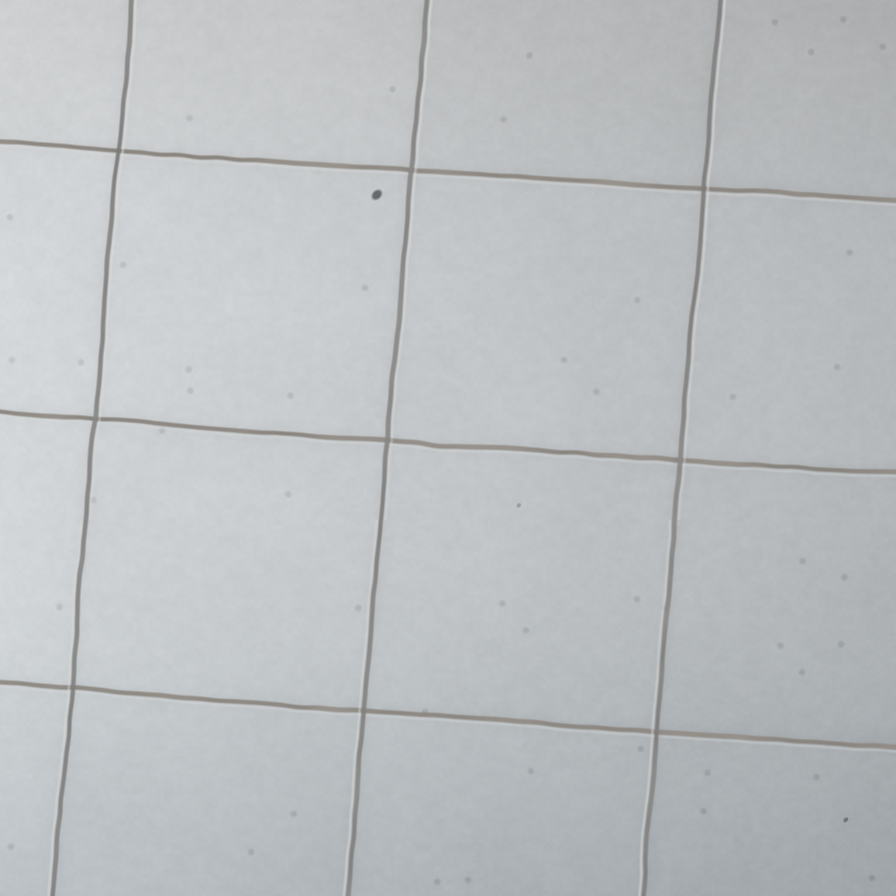
Write a three.js fragment shader that draws this texture.

```glsl
// Pale glazed wall tiles in a tilted grid with thin wobbly grout and a few specks.
varying vec2 vUv;

const vec2 TILE = vec2(0.3285, 0.302);
const vec3 GROUT_GREY = vec3(0.515, 0.51, 0.505);
const vec3 GROUT_BROWN = vec3(0.55, 0.53, 0.50);
const vec3 RIM_LIGHT = vec3(0.86, 0.865, 0.86);
const vec3 SPECK_DARK = vec3(0.33, 0.34, 0.36);

float hash(vec2 p) {
  vec3 q = fract(vec3(p.xyx) * 0.1031);
  q += dot(q, q.yzx + 33.33);
  return fract((q.x + q.y) * q.z);
}

float noise(vec2 p) {
  vec2 cell = floor(p);
  vec2 f = fract(p);
  f = f * f * (3.0 - 2.0 * f);
  float low = mix(hash(cell), hash(cell + vec2(1.0, 0.0)), f.x);
  float high = mix(hash(cell + vec2(0.0, 1.0)), hash(cell + 1.0), f.x);
  return mix(low, high, f.y);
}

float fbm(vec2 p) {
  float sum = 0.0;
  float gain = 0.5;
  for (int i = 0; i < 4; i++) {
    sum += gain * noise(p);
    p = p * 2.03 + 17.0;
    gain *= 0.5;
  }
  return sum / 0.9375;
}

// Tile coordinates: x to the right, y downwards, with the skew of the view
vec2 tileCoords(vec2 p) {
  float depth = 1.0 - p.y;
  float across = p.x - 0.147 + 0.0875 * depth;
  float slope = 0.0625 + 0.0115 * depth;
  float bow = 0.012 * p.x * (1.0 - p.x);
  return vec2(across, depth - 0.1576 - slope * p.x - bow) / TILE;
}

// Small sideways drift of a joint along its length
float wobble(float along, float line) {
  vec2 p = vec2(along, line * 7.3 + 20.0);
  return 0.0035 * (noise(p * vec2(14.0, 1.0)) - 0.5)
       + 0.0016 * (noise(p * vec2(45.0, 1.0) + 50.0) - 0.5);
}

float band(float d, float halfWidth, float soft) {
  return 1.0 - smoothstep(halfWidth - soft, halfWidth + soft, abs(d));
}

// Bright glazed lip beside a joint, then the grout itself
vec3 joint(vec3 base, float d, float rimSide, float rimAmount, vec3 grout, float wear) {
  float halfWidth = mix(0.0020, 0.0030, wear);
  float shadow = exp(-abs(d) / 0.006) * 0.035;
  vec3 color = base - shadow;
  color = mix(color, RIM_LIGHT, rimAmount * band(d - rimSide * 0.0048, 0.0014, 0.0016));
  return mix(color, grout + 0.10 * (wear - 0.5), 0.92 * band(d, halfWidth, 0.0015));
}

// Uneven daylight: bright at the left middle, bluer and darker to the right and below
vec3 daylight(vec2 p) {
  float fromMiddle = p.y - 0.55;
  float level = 0.842 - 0.125 * p.x - 0.16 * fromMiddle * fromMiddle;
  level -= 0.03 * smoothstep(0.4, 0.0, p.y);
  float blue = mix(0.030, 0.012, p.y);
  return vec3(level - blue * 0.7, level, level + blue * 0.5);
}

vec3 speck(vec3 base, vec2 p, vec2 center, vec2 radius, float strength) {
  vec2 q = p - center;
  q = vec2(q.x - q.y, q.x + q.y) * 0.7071;
  float r = length(q / radius);
  return mix(base, SPECK_DARK, strength * (1.0 - smoothstep(0.55, 1.25, r)));
}

// Sparse faint pinpricks, one candidate per cell
float pinpricks(vec2 p) {
  vec2 cell = floor(p);
  vec2 center = 0.25 + 0.5 * vec2(hash(cell + 3.1), hash(cell + 8.7));
  float present = step(0.93, hash(cell + 41.0));
  return present * (1.0 - smoothstep(0.04, 0.14, length(fract(p) - center)));
}

void main() {
  vec2 p = vUv;
  vec2 grid = tileCoords(p);
  vec2 line = floor(grid + 0.5);
  vec2 d = (grid - line) * TILE;
  d += vec2(wobble(p.y, line.x), wobble(p.x, line.y + 9.0));

  // Glaze with slight tone changes, mottling and grain
  vec3 color = daylight(p);
  color += 0.010 * (hash(floor(grid) + 12.0) - 0.5);
  color += 0.022 * (fbm(p * 9.0) - 0.5);
  color += 0.026 * (fbm(p * vec2(90.0, 110.0)) - 0.5);
  color += 0.012 * (noise(p * 260.0) - 0.5);
  color -= 0.07 * pinpricks(p * 26.0);

  // Joints: the lit lip of the upright ones changes side down the wall
  float uprightSide = mix(-1.0, 1.0, step(0.42, p.y));
  float uprightRim = 0.35 + 0.45 * abs(p.y - 0.42);
  float wearAcross = fbm(vec2(p.x * 16.0, line.y * 5.0 + 30.0));
  float wearUp = fbm(vec2(p.y * 16.0, line.x * 5.0 + 60.0));
  color = joint(color, d.y, 1.0, 0.35, GROUT_BROWN, wearAcross);
  color = joint(color, d.x, uprightSide, uprightRim, GROUT_GREY, wearUp);

  // Dirt specks
  color = speck(color, p, vec2(0.4206, 0.7826), vec2(0.0050, 0.0068), 0.85);
  color = speck(color, p, vec2(0.944, 0.085), vec2(0.0024, 0.0034), 0.65);
  color = speck(color, p, vec2(0.579, 0.436), vec2(0.0024, 0.0030), 0.35);

  gl_FragColor = vec4(color, 1.0);
}
```
